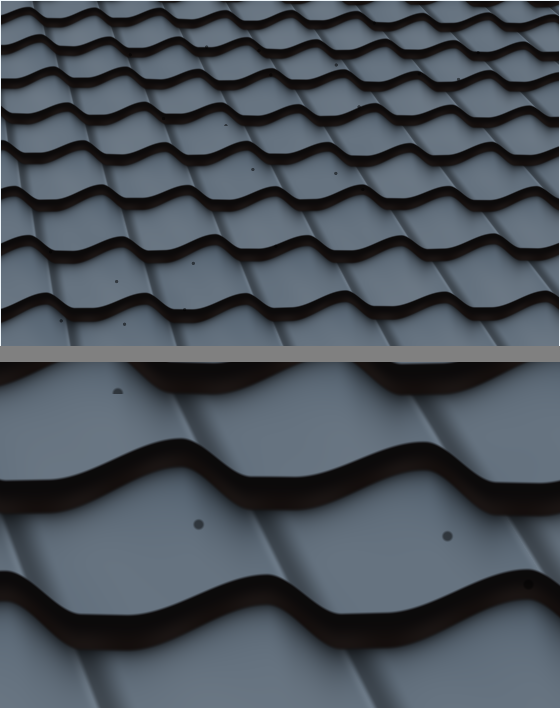
Top, the full canvas; bottom, a detail of the centre.
This texture is drawn by a WebGL 1 fragment shader. Its source:

```glsl
precision highp float;
uniform vec2 u_resolution;

float hash(vec2 p) {
  return fract(sin(dot(p, vec2(12.99, 78.23))) * 4375.85);
}

// Distance to the nearest scattered point
float cellDistance(vec2 p) {
  vec2 cell = floor(p);
  float nearest = 1.0;
  for (int j = -1; j <= 1; j++) {
    for (int i = -1; i <= 1; i++) {
      vec2 c = cell + vec2(float(i), float(j));
      vec2 point = c + vec2(hash(c), hash(c + 17.0));
      nearest = min(nearest, length(p - point));
    }
  }
  return nearest;
}

// Tile profile: crest at 0, quick fall, flat trough, slow rise
float profile(float t) {
  return 1.0 - smoothstep(0.0, 0.29, t) + smoothstep(0.46, 1.0, t);
}

// Column coordinate in the receding roof plane
float column(float x, float depth) {
  return (x - 0.0469 - 0.405 * (depth - 0.9714)) / (0.119 * depth);
}

vec3 tileSurface(vec2 p, float row) {
  float depth = p.y + 0.9714;
  float along = clamp(row - (1.0 / depth - 0.6672) / 0.0498, 0.0, 1.3);
  float u = column(p.x, depth) - mix(0.15, 0.06, along);
  float across = fract(u);

  // Satin sheen with slight differences between tiles
  float sheen = 0.32 + 0.48 * smoothstep(0.1, 0.95, along);
  sheen += 0.3 * sin(3.1416 * across) - 0.08;
  sheen += 0.18 * (hash(vec2(floor(u), row)) - 0.5);
  sheen += 0.05 * sin(p.x * 37.0 + 2.0 * sin(p.y * 23.0)) + 0.03 * sin(p.x * 91.0 - p.y * 67.0);
  vec3 color = mix(vec3(0.31, 0.37, 0.43), vec3(0.41, 0.46, 0.51), sheen);

  // Lit ridge and the shaded fall beside it
  float fall = smoothstep(0.0, 0.025, across) * (1.0 - smoothstep(0.04, 0.16, across));
  float ridge = min(across, 1.0 - across) / 0.018;
  color *= 1.0 - 0.36 * fall;
  return color + 0.045 * exp(-ridge * ridge);
}

void main() {
  vec2 uv = gl_FragCoord.xy / u_resolution;
  vec2 p = vec2(uv.x, (1.0 - uv.y) * 0.617);
  p.y -= p.x * (0.0155 - 0.042 * p.y);
  float blur = 0.0008 + 0.6 / u_resolution.x;
  vec3 color = tileSurface(p, 9.0);

  // Rows from far to near, each beginning at the lip above it
  for (int i = 0; i < 9; i++) {
    float row = 8.0 - float(i);
    float depth = 1.0 / (0.6672 + 0.0498 * row);
    float pitch = 0.119 * depth;
    float u = column(p.x, depth);
    float t = fract(u);
    float height = profile(t);
    float lip = depth - 0.9714 + pitch * (0.14 - 0.16 * height);
    lip += pitch * 0.012 * sin(u * 2.3 + row * 1.9);
    float below = p.y - lip;
    float thickness = pitch * (0.115 + 0.02 * (1.0 - height));

    // Soft shadow, deepest beside each crest
    float beside = smoothstep(0.0, 0.12, t) * (1.0 - smoothstep(0.2, 0.45, t));
    float reach = pitch * (0.045 + 0.035 * beside);
    float shadow = exp(-max(below - thickness, 0.0) / reach);
    vec3 tile = tileSurface(p, row) * (1.0 - 0.68 * shadow);

    // Dark front face, faintly brown toward its foot
    float foot = smoothstep(0.25, 0.9, below / thickness);
    vec3 face = mix(vec3(0.045, 0.038, 0.04), vec3(0.09, 0.068, 0.062), foot);
    face += 0.012 * sin(u * 19.0 + row) * foot;
    tile = mix(face, tile, smoothstep(-blur, blur * 1.6, below - thickness));
    color = mix(color, tile, smoothstep(-blur, blur, below));
  }

  // Sparse dark specks
  float speck = smoothstep(0.018, 0.035, cellDistance(p * 9.0 + 3.0));
  float present = step(0.7, hash(floor(p * 4.5)));
  color *= 1.0 - 0.5 * present * (1.0 - speck);

  // Thin pale rim along the top and sides
  float rim = min(min(uv.x, 1.0 - uv.x), (1.0 - uv.y) * 0.617);
  color = mix(vec3(0.94, 0.97, 0.99), color, smoothstep(0.0008, 0.0022, rim));
  gl_FragColor = vec4(color, 1.0);
}
```
